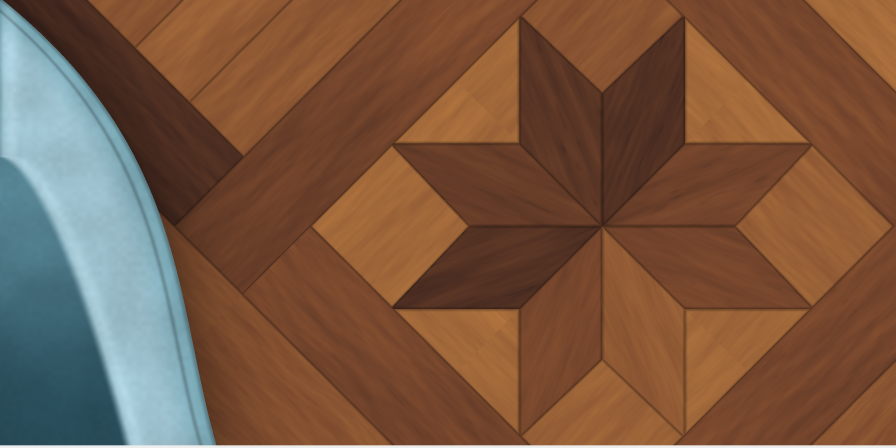
Write a WebGL 1 fragment shader that draws this pattern.

```glsl
precision highp float;
uniform vec2 u_resolution;

float hash(vec2 p) {
  return fract(sin(dot(p, vec2(127.1, 311.7))) * 43758.5453);
}

float noise(vec2 p) {
  vec2 i = floor(p), f = fract(p);
  f = f * f * (3.0 - 2.0 * f);
  return mix(mix(hash(i), hash(i + vec2(1, 0)), f.x),
             mix(hash(i + vec2(0, 1)), hash(i + vec2(1, 1)), f.x), f.y);
}

// Picks one component of a vec4 by index
float pick(vec4 v, float k) {
  return dot(v, vec4(equal(vec4(k), vec4(0, 1, 2, 3))));
}

// Timber shade from dark walnut (0) to honey oak (1), grain along an angle
vec3 wood(vec2 p, float angle, float tone, float seed) {
  vec2 along = vec2(cos(angle), sin(angle));
  vec2 g = vec2(dot(p, along), dot(p, vec2(-along.y, along.x))) + seed * 3.7;
  g.y += 0.012 * noise(g * 7.0);
  float grain = 0.5 * noise(g * vec2(5, 45)) + 0.3 * noise(g * vec2(14, 110))
              + 0.2 * noise(g * vec2(30, 190)) - 0.5;
  float pores = smoothstep(0.78, 1.0, noise(g * vec2(22, 150) + 9.0));
  tone += 0.26 * grain - 0.07 * pores + 0.12 * (noise(g * vec2(3, 8)) - 0.5);
  vec3 walnut = vec3(0.25, 0.15, 0.12);
  vec3 teak = vec3(0.49, 0.29, 0.18);
  vec3 oak = vec3(0.71, 0.47, 0.25);
  return mix(mix(walnut, teak, clamp(tone * 2.0, 0.0, 1.0)), oak,
             clamp(tone * 2.0 - 1.0, 0.0, 1.1));
}

vec3 parquet(vec2 p) {
  const float DIAG = 0.7854;
  float s = p.x + p.y, t = p.y - p.x;
  float d = max(abs(s), abs(t));
  vec2 q = vec2(min(abs(p.x), abs(p.y)), max(abs(p.x), abs(p.y)));
  float angle = atan(p.y, p.x);
  float sector = mod(floor(angle / DIAG), 8.0);
  float quadrant = floor(sector / 2.0);
  float notch = 0.297 + 0.95 * q.x - q.y;
  float tone, dir, gap, seed = sector;

  if (d < 0.65) {
    if (q.x > 0.185) {
      // Corner triangles
      tone = pick(vec4(0.88, 0.86, 0.85, 0.83), quadrant);
      dir = DIAG * (mod(quadrant, 2.0) < 0.5 ? -1.0 : 1.0);
      gap = min(q.x - 0.185, 0.65 - d);
    } else if (notch > 0.0) {
      // Eight rhombs of the star
      tone = sector < 4.0 ? pick(vec4(0.41, 0.15, 0.24, 0.33), sector)
                          : pick(vec4(0.13, 0.42, 0.66, 0.40), sector - 4.0);
      dir = (sector + 0.5) * DIAG;
      gap = min(min(q.x, q.y - q.x), min(0.185 - q.x, notch));
    } else {
      // Squares between the tips
      float side = mod(floor(angle / (2.0 * DIAG) + 0.5), 4.0);
      tone = pick(vec4(0.74, 0.65, 0.86, 0.76), side);
      dir = side < 0.5 ? -DIAG : DIAG;
      gap = min(-notch, 0.65 - d);
      seed = 10.0 + side;
    }
  } else if (t > 0.65) {
    if (s < -0.955) {
      // Plank behind the chair
      tone = s < -1.22 ? 0.28 : 0.55;
      dir = -DIAG;
      gap = min(-0.955 - s, abs(s + 1.22));
      seed = 15.0;
    } else if (t < 0.955) {
      // Upper left border
      tone = 0.36 + 0.15 * smoothstep(-0.9, 0.2, s);
      dir = DIAG;
      gap = min(min(t - 0.65, 0.955 - t), s + 0.955);
      seed = 16.0;
    } else if (s < -0.645) {
      // Dark crossing band
      tone = 0.12;
      dir = -DIAG;
      gap = min(min(t - 0.955, -0.645 - s), s + 0.955);
      seed = 17.0;
    } else {
      // Field planks
      float row = floor((t - 0.955) / 0.243);
      float across = mod(t - 0.955, 0.243);
      tone = 0.66 + 0.07 * mod(row, 2.0);
      dir = DIAG;
      gap = min(min(across, 0.243 - across), s + 0.645);
      seed = 18.0 + row;
    }
  } else {
    // Remaining borders, with open field beyond them
    bool rising = t < -0.65 && s < 0.65;
    bool border = d < 0.955;
    tone = border ? (s > 0.65 ? 0.48 : 0.46) : (s > 0.65 ? 0.88 : 0.60);
    dir = rising && s > -0.65 ? DIAG : -DIAG;
    gap = min(d - 0.65, abs(d - 0.955));
    seed = 25.0 + quadrant + (border ? 0.0 : 5.0);
  }
  return wood(p, dir, tone, seed) * mix(0.72, 1.0, smoothstep(0.0, 0.007, gap));
}

// Velvet chair back: inset is the distance inside its outline
vec3 velvet(vec2 uv, float inset) {
  float down = 1.0 - uv.y;
  float seam = 0.286 * pow(max(down - 0.35, 0.0) / 0.65, 0.6);
  float front = smoothstep(-0.012, 0.012, seam - uv.x);
  vec3 rim = mix(vec3(0.47, 0.65, 0.70), vec3(0.61, 0.75, 0.80),
                 smoothstep(0.0, 0.11, inset));
  vec3 face = mix(vec3(0.34, 0.52, 0.58), vec3(0.16, 0.30, 0.35),
                  smoothstep(0.4, 0.95, down));
  vec3 col = mix(rim, face, front);
  col *= 1.0 - 0.22 * exp(-pow((inset - 0.035) / 0.005, 2.0));
  col *= 1.0 - 0.28 * smoothstep(0.014, 0.0, inset);
  col += 0.06 * exp(-pow((uv.x - seam - 0.025) / 0.016, 2.0));
  return col * (0.93 + 0.10 * noise(uv * 14.0) + 0.04 * noise(uv * 90.0));
}

vec3 scene(vec2 uv) {
  float down = 1.0 - uv.y;
  float outline = 0.006 + down * (1.237 + down * (0.57 * down - 1.328));
  float inset = outline - uv.x;
  vec3 col;
  if (inset > 0.0) col = velvet(uv, inset);
  else col = parquet(uv - vec2(1.344, 0.495)) * (1.0 - 0.3 * exp(inset / 0.07));
  // Pale strip along the bottom
  return uv.y < 0.006 ? vec3(0.93) : col;
}

void main() {
  // 3 x 3 supersampling
  vec3 sum = vec3(0.0);
  for (int j = 0; j < 3; j++)
    for (int i = 0; i < 3; i++) {
      vec2 offset = (vec2(float(i), float(j)) - 1.0) / 3.0;
      sum += scene((gl_FragCoord.xy + offset) / u_resolution.y);
    }
  gl_FragColor = vec4(sum / 9.0, 1.0);
}
```
